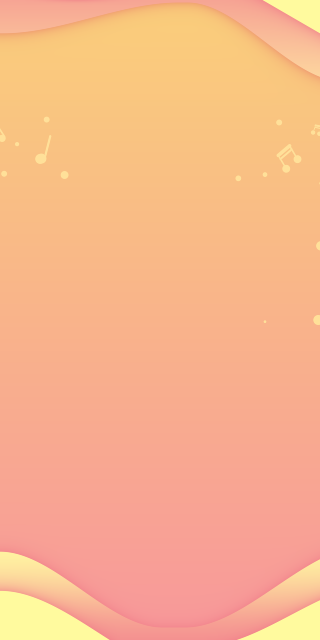
Reproduce this background procedurally as a Shadertoy shader.

```glsl
// Peach gradient backdrop with layered wavy ribbons, soft shadows and scattered music notes.

// Canvas is 384 units wide and 768 tall, with y measured downward from the top.
const float WIDTH = 384.0;

float cover(float dist) {
    float pixel = WIDTH / iResolution.x;
    return 1.0 - smoothstep(-0.6 * pixel, 0.6 * pixel, dist);
}

float segment(vec2 p, vec2 a, vec2 b, float radius) {
    vec2 ab = b - a;
    float t = clamp(dot(p - a, ab) / dot(ab, ab), 0.0, 1.0);
    return length(p - a - ab * t) - radius;
}

// Turns a height difference into an approximate distance from the curve
float edgeDistance(float h) {
    float slope = length(vec2(dFdx(h), dFdy(h)));
    return h / max(slope, 1e-4) * WIDTH / iResolution.x;
}

// Paints a filled shape over a soft shadow
vec3 layer(vec3 under, vec3 fill, vec3 shadow, float strength, float dist) {
    float shade = strength * exp(-max(dist, 0.0) / 7.0);
    return mix(mix(under, shadow, shade), fill, cover(dist));
}

// Two heads joined by stems and a double beam
float beamedNote(vec2 p, vec2 head, vec2 gap, vec2 stem, float radius) {
    vec2 other = head + gap, top = head + stem;
    float d = min(length(p - head), length(p - other)) - radius;
    d = min(d, segment(p, head, top, radius * 0.2));
    d = min(d, segment(p, other, other + stem, radius * 0.2));
    d = min(d, segment(p, top, top + gap, radius * 0.45));
    vec2 inner = head + stem * 0.73;
    return min(d, segment(p, inner, inner + gap, radius * 0.25));
}

float musicNotes(vec2 p) {
    // Loose dots: centre and radius
    vec3 dots[11] = vec3[11](
        vec3(56, 143.5, 3.5), vec3(20.5, 173, 2.5), vec3(5, 208.5, 3.5),
        vec3(77.5, 210, 4.7), vec3(335, 147, 3.5), vec3(286, 214, 3.4),
        vec3(318, 209.5, 2.8), vec3(318, 386, 1.6), vec3(385, 295, 5.6),
        vec3(382, 384, 6), vec3(385, 220, 1.8));
    float d = 1e3;
    for (int i = 0; i < 11; i++) d = min(d, length(p - dots[i].xy) - dots[i].z);

    // Single notes on the left
    d = min(d, segment(p, vec2(48.3, 190.7), vec2(49.7, 190.3), 6.0));
    d = min(d, segment(p, vec2(53.8, 189), vec2(60.3, 163.5), 1.3));
    d = min(d, length(p - vec2(2.5, 166)) - 4.3);
    d = min(d, segment(p, vec2(5.5, 164), vec2(-1, 154), 1.0));

    // Beamed pairs on the right
    d = min(d, beamedNote(p, vec2(343.5, 202.5), vec2(13.5, -11.5), vec2(-9.5, -16), 4.7));
    return min(d, beamedNote(p, vec2(375.7, 159), vec2(7.5, 1.5), vec2(3, -8.5), 2.6));
}

void mainImage(out vec4 fragColor, in vec2 fragCoord) {
    vec2 uv = fragCoord / iResolution.xy;
    vec2 p = vec2(uv.x, 1.0 - uv.y) * vec2(WIDTH, 768.0);

    // Backdrop and notes
    vec3 color = mix(vec3(0.98, 0.81, 0.48), vec3(0.97, 0.595, 0.605), p.y / 768.0);
    color = mix(color, vec3(1.0, 0.88, 0.6), cover(musicNotes(p)));

    vec3 cream = vec3(1.0, 0.98, 0.62);
    vec3 rose = vec3(0.94, 0.48, 0.53);

    // Lower ribbon
    float lowerEdge = 662.0 + 91.0 * smoothstep(0.0, 195.0, p.x)
                    - 98.0 * smoothstep(222.0, 440.0, p.x);
    vec3 lowerFill = mix(vec3(1.0, 0.95, 0.63), vec3(0.96, 0.58, 0.57),
                         smoothstep(655.0, 775.0, p.y));
    color = layer(color, lowerFill, rose, 0.55, edgeDistance(lowerEdge - p.y));

    // Cream hills in the bottom corners
    float leftHill = 709.0 + 103.0 * smoothstep(0.0, 240.0, p.x);
    float rightHill = 776.0 - 77.0 * smoothstep(240.0, 460.0, p.x);
    float hillEdge = min(leftHill, rightHill);
    color = layer(color, cream, rose, 0.55, edgeDistance(hillEdge - p.y));

    // Upper ribbon, tinted rose along the top border
    float upperEdge = 40.0 - 37.0 * smoothstep(3.0, 215.0, p.x)
                    + 95.0 * smoothstep(225.0, 412.0, p.x);
    vec3 upperFill = mix(vec3(0.965, 0.645, 0.58), vec3(0.99, 0.83, 0.62), p.y / 90.0);
    float topTint = exp(-dot((p - vec2(92, -2)) / vec2(38, 4), (p - vec2(92, -2)) / vec2(38, 4)));
    upperFill = mix(upperFill, rose, 0.7 * topTint);

    // Cream wedge in the upper right corner
    float wedgeEdge = 0.58 * (p.x - 315.0);
    upperFill = layer(upperFill, cream, rose, 0.6, edgeDistance(p.y - wedgeEdge));
    color = layer(color, upperFill, vec3(0.92, 0.53, 0.42), 0.6,
                  edgeDistance(p.y - upperEdge));

    fragColor = vec4(color, 1.0);
}
```
